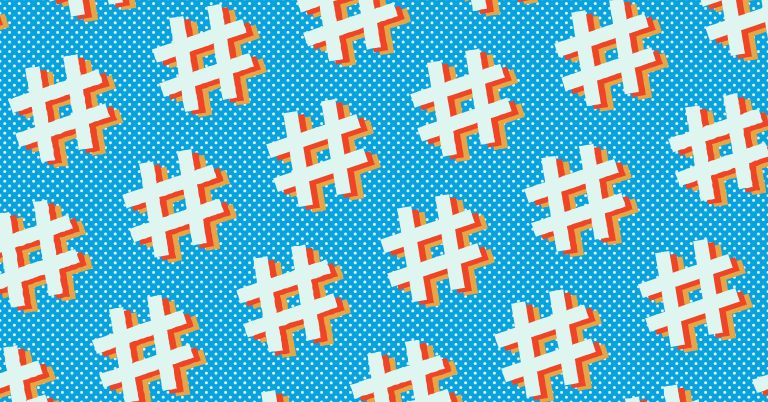
A WebGL 1 fragment shader for this pattern:

```glsl
precision highp float;

uniform vec2 u_resolution;

float hash(vec2 cell) {
  return fract(sin(dot(cell, vec2(127.1, 311.7))) * 4375.85);
}

vec2 gradient(vec2 cell) {
  float angle = 6.2832 * hash(cell);
  return vec2(cos(angle), sin(angle));
}

float gradientNoise(vec2 p) {
  vec2 i = floor(p);
  vec2 f = p - i;
  vec2 w = f * f * f * (f * (f * 6.0 - 15.0) + 10.0);
  float low = mix(dot(gradient(i), f),
                  dot(gradient(i + vec2(1, 0)), f - vec2(1, 0)), w.x);
  float high = mix(dot(gradient(i + vec2(0, 1)), f - vec2(0, 1)),
                   dot(gradient(i + vec2(1, 1)), f - vec2(1, 1)), w.x);
  return mix(low, high, w.y);
}

// Signed distance to a bar centred on the origin, lying along a unit axis
float barDistance(vec2 p, vec2 axis) {
  vec2 local = vec2(dot(p, axis), dot(p, vec2(-axis.y, axis.x)));
  vec2 d = abs(local) - vec2(6.18, 0.93);
  return length(max(d, 0.0)) + min(max(d.x, d.y), 0.0);
}

// Two rising crossbars and two leaning uprights
float crossedBars(vec2 p) {
  float d = 1e3;
  for (int i = 0; i < 2; i++) {
    float side = 2.0 * float(i) - 1.0;
    d = min(d, barDistance(p - side * vec2(-0.46, 2.21), normalize(vec2(0.947, 0.32))));
    d = min(d, barDistance(p - side * vec2(2.47, 0.78), normalize(vec2(-0.165, 0.986))));
  }
  return d;
}

// Staggered dots: a square grid turned by 45 degrees
float dotDistance(vec2 p) {
  vec2 diagonal = vec2(p.x + p.y, p.x - p.y) / 1.25;
  vec2 local = (fract(diagonal) - 0.5) * 1.25 / sqrt(2.0);
  return length(local) - 0.19;
}

float coverage(float d, float pixel) {
  return clamp(0.5 - d / pixel, 0.0, 1.0);
}

void main() {
  // The canvas is 100 units wide
  float pixel = 100.0 / u_resolution.x;
  vec2 p = gl_FragCoord.xy * pixel;

  // Skewed lattice, its cells centred on the symbol together with its shadows
  vec2 stepAcross = vec2(18.75, 6.56);
  vec2 stepUp = vec2(3.91, 18.95);
  vec2 shadowCentre = vec2(0.88, -0.36);
  vec2 q = p - vec2(41.28, 32.42) - shadowCentre;
  float area = stepAcross.x * stepUp.y - stepAcross.y * stepUp.x;
  vec2 cell = floor(vec2(q.x * stepUp.y - q.y * stepUp.x,
                         q.y * stepAcross.x - q.x * stepAcross.y) / area + 0.5);
  vec2 local = q - cell.x * stepAcross - cell.y * stepUp + shadowCentre;

  // Slightly rough edges, stronger on some repeats
  float wear = 0.12 * hash(cell + 17.0) * gradientNoise(p * 1.6);

  vec3 paper = vec3(0.87, 0.96, 0.94);
  vec3 color = mix(vec3(0.03, 0.64, 0.87), paper, coverage(dotDistance(p), pixel));

  // Far shadow, near shadow, face
  color = mix(color, vec3(0.90, 0.65, 0.27),
              coverage(crossedBars(local - vec2(1.72, -0.72)) + wear, pixel));
  color = mix(color, vec3(0.93, 0.27, 0.15),
              coverage(crossedBars(local - vec2(0.91, -0.39)) + wear, pixel));
  color = mix(color, paper, coverage(crossedBars(local) + wear, pixel));

  gl_FragColor = vec4(color, 1.0);
}
```
